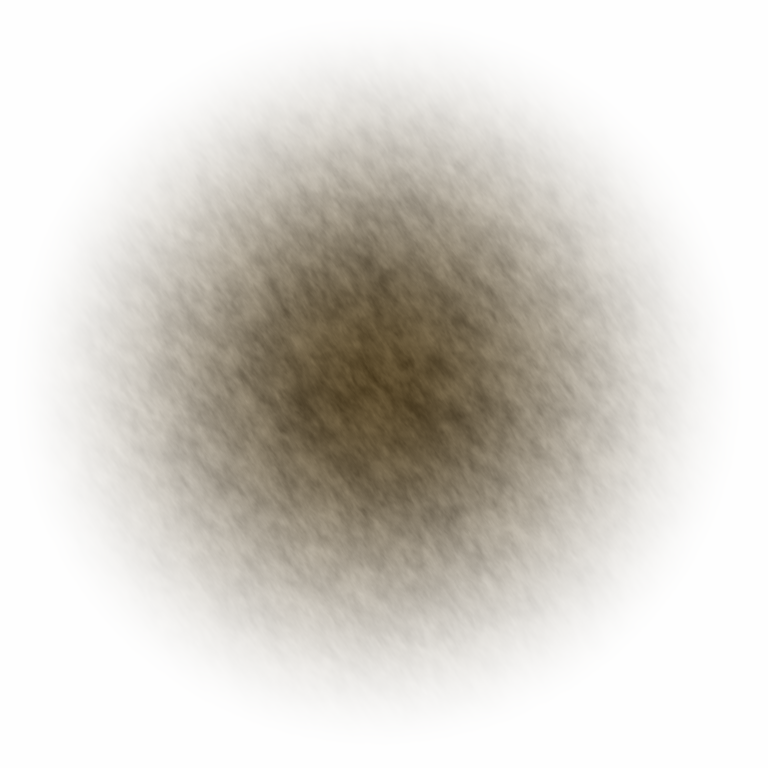
Reproduce this background procedurally as a three.js fragment shader.

```glsl
varying vec2 vUv;

const vec3 PAPER = vec3(0.997);
const vec3 DARK_FUR = vec3(0.22, 0.165, 0.07);
const vec3 LIGHT_FUR = vec3(0.47, 0.40, 0.27);
const vec2 CENTER = vec2(0.492, 0.503);
const float RADIUS = 0.49;
const float STREAK_ANGLE = -0.96;

float hash(vec2 p) {
  vec3 q = fract(vec3(p.xyx) * 0.1031);
  q += dot(q, q.yzx + 33.33);
  return fract((q.x + q.y) * q.z);
}

float valueNoise(vec2 p) {
  vec2 cell = floor(p);
  vec2 f = fract(p);
  f = f * f * (3.0 - 2.0 * f);
  float low = mix(hash(cell), hash(cell + vec2(1.0, 0.0)), f.x);
  float high = mix(hash(cell + vec2(0.0, 1.0)), hash(cell + 1.0), f.x);
  return mix(low, high, f.y);
}

// Layered noise centred on zero
float fbm(vec2 p, float gain) {
  float sum = 0.0;
  float amplitude = 0.5;
  for (int i = 0; i < 4; i++) {
    sum += amplitude * (valueNoise(p) - 0.5);
    p = mat2(0.96, 0.28, -0.28, 0.96) * p * 2.03 + 17.3;
    amplitude *= gain;
  }
  return sum;
}

vec2 rotate(vec2 p, float angle) {
  float c = cos(angle);
  float s = sin(angle);
  return vec2(c * p.x + s * p.y, c * p.y - s * p.x);
}

float blot(vec2 p, vec2 center, vec2 size) {
  vec2 d = (p - center) / size;
  return exp(-dot(d, d));
}

// Broad dark and light patches
float patches(vec2 p) {
  float shade = 0.0;
  shade -= blot(p, vec2(0.37, 0.46), vec2(0.055, 0.035));
  shade -= blot(p, vec2(0.56, 0.46), vec2(0.035, 0.035));
  shade -= blot(p, vec2(0.635, 0.385), vec2(0.06, 0.04));
  shade -= 0.8 * blot(p, vec2(0.38, 0.75), vec2(0.04, 0.035));
  shade -= 0.8 * blot(p, vec2(0.48, 0.62), vec2(0.06, 0.04));
  shade += 0.8 * blot(p, vec2(0.56, 0.56), vec2(0.045, 0.035));
  shade += 0.5 * blot(p, vec2(0.48, 0.47), vec2(0.035, 0.025));
  return shade;
}

void main() {
  // Fur coordinates run along x, stretched into short hairs
  vec2 fur = rotate(vUv, STREAK_ANGLE);
  float mottling = fbm(vUv * 15.0 + 4.0, 0.6);
  float tufts = fbm(fur * vec2(30.0, 52.0) + 31.0, 0.65);
  float hairs = fbm(fur * vec2(60.0, 190.0) + 73.0, 0.5);

  // Shading of the coat
  float tone = 0.46 + 0.12 * patches(vUv);
  tone += 0.45 * mottling + 0.75 * tufts + 0.45 * hairs;
  vec3 coat = mix(DARK_FUR, LIGHT_FUR, clamp(tone, -0.1, 1.35));

  // Round fade into the paper
  float dist = length(vUv - CENTER);
  float cover = 1.0 - smoothstep(0.0, RADIUS, dist);
  cover *= 1.0 - (0.16 * tufts + 0.16 * hairs) * smoothstep(0.05, 0.3, dist);
  gl_FragColor = vec4(mix(PAPER, coat, clamp(cover, 0.0, 1.0)), 1.0);
}
```
